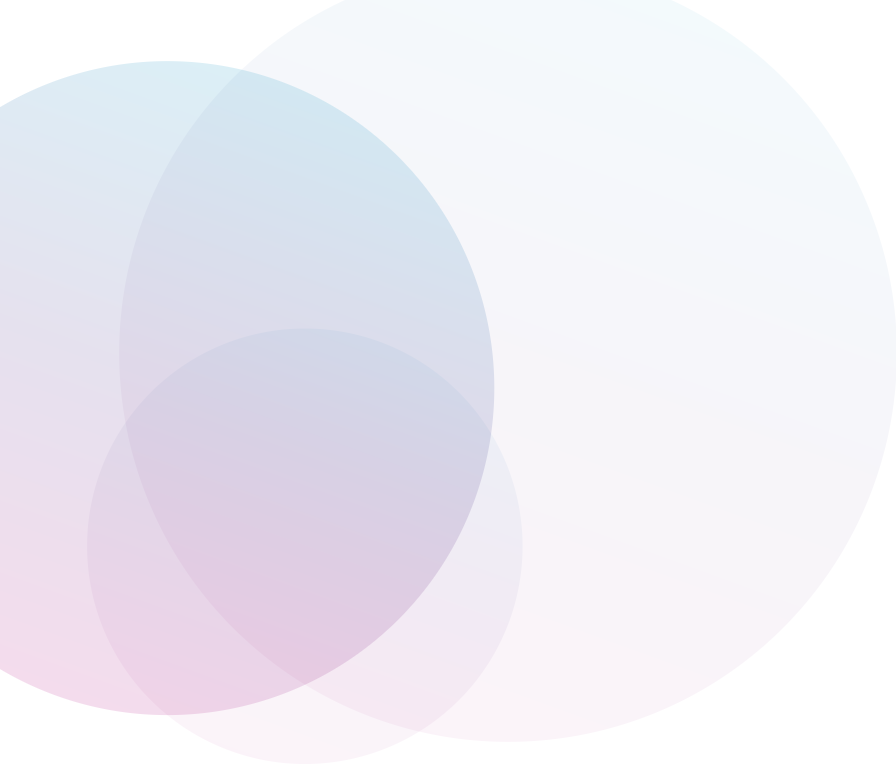
Write a Shadertoy shader that draws this background.

```glsl
// Three overlapping translucent discs, shaded from pink up to pale blue, on white.

const vec3 PAPER = vec3(1.0);
const vec3 PINK = vec3(0.957, 0.863, 0.929);
const vec3 LILAC = vec3(0.900, 0.882, 0.933);
const vec3 SKY = vec3(0.860, 0.938, 0.966);

// Unit direction of the shading, pointing at the blue end
const vec2 SHADE_DIR = vec2(0.342, 0.940);

// Each disc: centre x, centre y, radius (canvas heights), tint strength
const int DISC_COUNT = 3;
const vec4 DISCS[DISC_COUNT] = vec4[DISC_COUNT](
    vec4(0.665, 0.538, 0.509, 0.33),
    vec4(0.219, 0.492, 0.428, 1.00),
    vec4(0.399, 0.285, 0.285, 0.33)
);

// Three-stop gradient, t from -1 (pink) to 1 (blue)
vec3 shade(float t) {
    vec3 lower = mix(PINK, LILAC, clamp(t + 1.0, 0.0, 1.0));
    return mix(lower, SKY, clamp(t, 0.0, 1.0));
}

void mainImage(out vec4 fragColor, in vec2 fragCoord) {
    vec2 p = fragCoord / iResolution.y;
    float pixel = 1.0 / iResolution.y;
    vec3 color = PAPER;

    // Multiply the discs together like layers of thin ink
    for (int i = 0; i < DISC_COUNT; i++) {
        vec4 disc = DISCS[i];
        vec2 offset = p - disc.xy;
        float edge = length(offset) - disc.z;
        float coverage = clamp(0.5 - edge / pixel, 0.0, 1.0);
        vec3 ink = shade(dot(offset, SHADE_DIR) / disc.z);
        color *= mix(vec3(1.0), ink, coverage * disc.w);
    }

    fragColor = vec4(color, 1.0);
}
```
